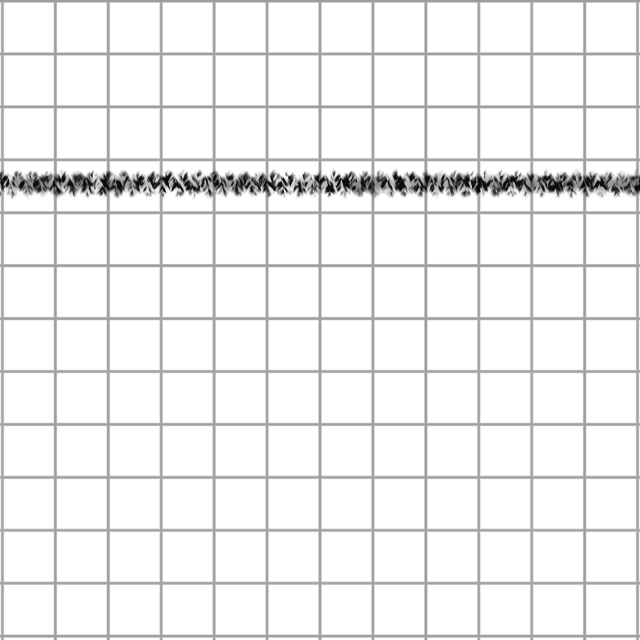
Reproduce this pattern procedurally as a Shadertoy shader.

```glsl
// Grey square grid on white, crossed by one frayed, braided dark band.
#define PITCH 0.0827
#define GRID_ORIGIN vec2(0.0038, 0.0060)
#define LINE_HALF 0.00225
#define LINE_SOFT 0.0015
#define LINE_GREY 0.63
#define BAND_Y 0.7125
#define BAND_HALF 0.0225
#define KNOTS_PER_CELL 3.5
#define STROKE_SIZE vec2(0.0036, 0.0085)
#define STROKE_SLANT 0.45

float hash(vec2 p) {
    return fract(sin(dot(p, vec2(127.1, 311.7))) * 43758.5453);
}

float valueNoise(vec2 p) {
    vec2 i = floor(p), f = fract(p);
    f = f * f * (3.0 - 2.0 * f);
    vec2 e = vec2(0.0, 1.0);
    return mix(mix(hash(i), hash(i + e.yx), f.x),
               mix(hash(i + e.xy), hash(i + e.yy), f.x), f.y);
}

// Coverage of the soft grid lines, with a slight weight change per line.
float gridLines(vec2 uv, float px) {
    vec2 g = (uv - GRID_ORIGIN) / PITCH;
    vec2 index = floor(g + 0.5);
    vec2 dist = abs(g - index) * PITCH;
    vec2 weight = 0.94 + 0.12 * vec2(hash(vec2(index.x, 3.0)), hash(vec2(7.0, index.y)));
    float soft = max(LINE_SOFT, 0.75 * px);
    vec2 ink = 1.0 - smoothstep(LINE_HALF - soft, LINE_HALF + soft, dist);
    ink *= weight;
    return max(ink.x, ink.y);
}

// Darkness of the band: slanted strokes inside a scalloped envelope.
float braid(vec2 uv) {
    float y = uv.y - BAND_Y;
    float v = y / BAND_HALF;
    float knot = (uv.x - GRID_ORIGIN.x) / PITCH * KNOTS_PER_CELL;
    float phase = 6.28318 * knot;

    // Strokes lean opposite ways in the two halves of each knot.
    float lean = STROKE_SLANT * sign(sin(phase + 1.5 * v));
    vec2 p = vec2(uv.x - lean * y, y);
    float grain = valueNoise(p / STROKE_SIZE + vec2(lean * 40.0, 9.0));
    float fine = valueNoise(p / (STROKE_SIZE * 0.6) + 31.0);
    float stroke = smoothstep(0.28, 0.72, mix(grain, fine, 0.35));

    // Some knots are crisp, others are blurred towards grey.
    float crisp = mix(0.5, 1.0, valueNoise(vec2(knot * 0.8, 5.0)));
    float tone = mix(0.58, stroke, crisp);
    float core = 0.18 * exp(-6.0 * v * v);

    float scallop = 0.78 + 0.16 * cos(phase + (v > 0.0 ? 0.0 : 2.2));
    float edge = scallop + 0.22 * (grain - 0.5);
    float fade = 1.0 - smoothstep(edge - 0.45, edge + 0.12, abs(v));
    return clamp((tone + core) * fade, 0.0, 0.95);
}

// Average over the pixel so the fine strokes stay smooth.
float smoothBraid(vec2 uv, float px) {
    if (abs(uv.y - BAND_Y) > BAND_HALF * 1.4 + px) return 0.0;
    float sum = 0.0;
    for (int i = 0; i < 9; i++) {
        vec2 offset = vec2(i % 3 - 1, i / 3 - 1) / 3.0;
        sum += braid(uv + offset * px);
    }
    return sum / 9.0;
}

void mainImage(out vec4 fragColor, in vec2 fragCoord) {
    float px = 1.0 / iResolution.y;
    vec2 uv = fragCoord * px;
    float grey = mix(1.0, LINE_GREY, gridLines(uv, px));
    grey *= 1.0 - smoothBraid(uv, px);
    fragColor = vec4(vec3(grey), 1.0);
}
```
